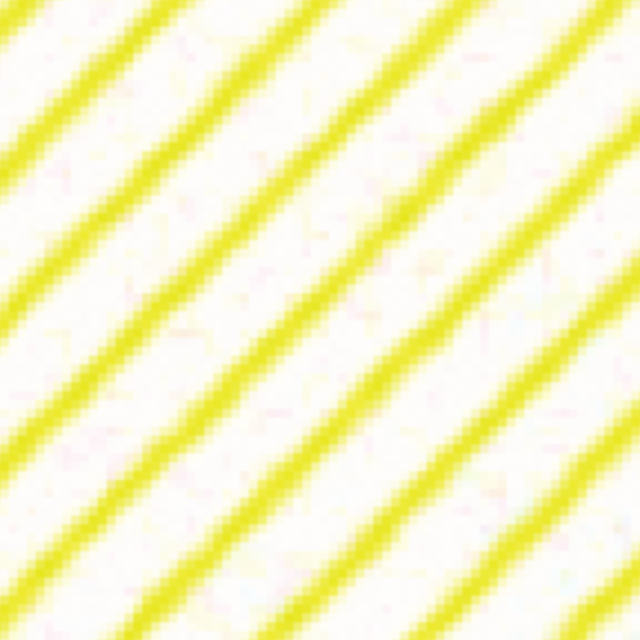
This pattern is drawn by a three.js fragment shader. Its source:

```glsl
// Thin yellow diagonal stripes on off-white, softly blocky with faint colour speckle.
varying vec2 vUv;

float hash(vec2 p) {
  return fract(sin(dot(p, vec2(127.1, 311.7))) * 43758.5453);
}

float noise(vec2 p) {
  vec2 i = floor(p);
  vec2 f = smoothstep(0.0, 1.0, fract(p));
  return mix(mix(hash(i), hash(i + vec2(1.0, 0.0)), f.x),
             mix(hash(i + vec2(0.0, 1.0)), hash(i + vec2(1.0, 1.0)), f.x), f.y);
}

// Off-white ground with sparse yellow, pink and blue blotches
vec3 paperColor(vec2 cell) {
  vec3 color = vec3(0.996, 0.99, 0.986) + 0.008 * (hash(cell + 5.0) - 0.5);
  float yellow = smoothstep(0.6, 0.95, noise(cell * 0.55 + 17.0));
  float pink = smoothstep(0.68, 0.98, noise(cell * 0.55 + 61.0));
  float blue = smoothstep(0.66, 0.98, noise(cell * 0.5 + 113.0));
  blue *= smoothstep(-0.1, 0.6, (cell.x - cell.y) / 72.0);
  color -= yellow * vec3(0.004, 0.004, 0.09);
  color -= pink * vec3(0.004, 0.045, 0.02);
  color -= blue * vec3(0.045, 0.002, -0.01);
  return color;
}

// Colour of one block in the 72 by 72 grid
vec3 blockColor(vec2 cell) {
  // Rising stripes, spaced 16.59 blocks along each axis
  float across = cell.x + 72.0 - cell.y - 3.09;
  across += 1.1 * (noise(cell * 0.3 + 31.0) - 0.5);
  float dist = abs(mod(across + 8.295, 16.59) - 8.295) * 0.7071;
  dist += 0.24 * (hash(cell + 9.0) - 0.5);
  float ink = 1.0 - smoothstep(0.0, 2.7, dist);

  // Slight unevenness of the ink and a pale fringe
  vec3 yellow = mix(vec3(0.905, 0.9, 0.11), vec3(0.94, 0.92, 0.2),
                    noise(cell * 0.4 + 83.0));
  vec3 paper = paperColor(cell);
  paper.b -= 0.05 * (1.0 - smoothstep(2.0, 3.8, dist));
  return mix(paper, yellow, ink);
}

void main() {
  // Blend neighbouring blocks across softened borders
  vec2 grid = vUv * 72.0 - 0.5;
  vec2 cell = floor(grid) + 0.5;
  vec2 blend = smoothstep(0.22, 0.78, fract(grid));
  vec3 lower = mix(blockColor(cell), blockColor(cell + vec2(1.0, 0.0)), blend.x);
  vec3 upper = mix(blockColor(cell + vec2(0.0, 1.0)),
                   blockColor(cell + vec2(1.0, 1.0)), blend.x);
  gl_FragColor = vec4(clamp(mix(lower, upper, blend.y), 0.0, 1.0), 1.0);
}
```
